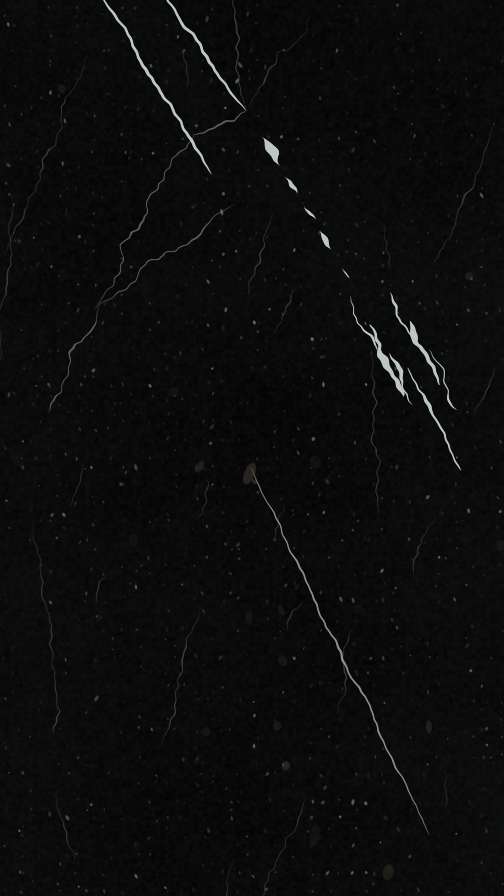
Write a WebGL 2 fragment shader that draws this texture.

```glsl
#version 300 es
precision highp float;

uniform vec2 u_resolution;
out vec4 fragColor;

#define STONE vec3(0.033, 0.036, 0.034)
#define CALCITE vec3(0.80, 0.84, 0.83)
#define SILVER vec3(0.50, 0.52, 0.50)
#define OLIVE vec3(0.30, 0.28, 0.21)
#define GRAIN_SCALE 190.0
#define GRAIN_DEPTH 0.026
#define CLOUD_DEPTH 0.014
#define SPECK_SCALE 62.0
#define SPECK_SHARE 0.19
#define HAIRLINES 26
#define SHARDS 6

float hash(vec2 p) {
    vec3 q = fract(vec3(p.xyx) * 0.1031);
    q += dot(q, q.yzx + 33.33);
    return fract((q.x + q.y) * q.z);
}

vec2 hash2(vec2 p) {
    return vec2(hash(p), hash(p + 47.3));
}

float cornerSlope(vec2 cell, vec2 offset) {
    float angle = 6.2832 * hash(cell);
    return dot(vec2(cos(angle), sin(angle)), offset);
}

float gradientNoise(vec2 p) {
    vec2 i = floor(p), f = fract(p);
    vec2 u = f * f * f * (f * (f * 6.0 - 15.0) + 10.0);
    vec2 e = vec2(0.0, 1.0);
    return mix(mix(cornerSlope(i, f), cornerSlope(i + e.yx, f - e.yx), u.x),
               mix(cornerSlope(i + e, f - e), cornerSlope(i + 1.0, f - 1.0), u.x), u.y);
}

// Coverage of a tapered vein from a to b; lumps pinch it into separate patches
float vein(vec2 p, vec2 a, vec2 b, float halfWidth, float wobble, float lumps, float seed) {
    float pixel = 1.0 / u_resolution.y;
    vec2 span = b - a;
    float len = length(span);
    float t = clamp(dot(p - a, span) / (len * len), 0.0, 1.0);
    float taper = sqrt(4.0 * t * (1.0 - t));
    vec2 side = vec2(-span.y, span.x) / len;
    float along = t * len;
    float bend = gradientNoise(vec2(along * 22.0, seed))
               + 0.4 * gradientNoise(vec2(along * 90.0, seed + 9.7));
    float dist = length(p - a - span * t - side * bend * wobble * taper);
    float patches = smoothstep(-0.12, 0.35, gradientNoise(vec2(along * 28.0, seed + 3.4)));
    float w = halfWidth * taper * mix(1.0, patches, lumps);
    float drawn = max(w, 0.6 * pixel);
    float edge = 1.0 - smoothstep(drawn - 0.6 * pixel, drawn + 0.6 * pixel, dist);
    return edge * min(1.0, w / (0.6 * pixel));
}

// Small mineral chips, one at most per cell
float specks(vec2 p, float scale, float share, float size, float seed) {
    vec2 cell = floor(p * scale) + seed;
    vec2 d = fract(p * scale) - mix(vec2(0.3), vec2(0.7), hash2(cell + 5.1));
    float tilt = (hash(cell + 8.6) - 0.5) * 1.6;
    d = mat2(cos(tilt), sin(tilt), -sin(tilt), cos(tilt)) * d;
    float radius = size * mix(0.6, 1.2, hash(cell + 2.9));
    d.y *= mix(0.45, 1.0, hash(cell + 6.2));
    float soft = 0.7 * scale / u_resolution.y;
    float shape = 1.0 - smoothstep(max(radius - soft, 0.0), radius + soft, length(d));
    float strength = mix(0.15, 1.0, pow(hash(cell + 1.7), 2.5));
    return shape * strength * step(hash(cell), share);
}

void main() {
    vec2 p = gl_FragCoord.xy / u_resolution.y;
    float aspect = u_resolution.x / u_resolution.y;

    // Dark ground with cloudy patches and fine grain
    float cloud = gradientNoise(p * 5.0) + 0.6 * gradientNoise(p * 17.0 + 3.0);
    float grain = gradientNoise(p * GRAIN_SCALE) + 0.6 * gradientNoise(p * GRAIN_SCALE * 0.4 + 7.0);
    float rim = abs(p.x / aspect - 0.5);
    vec3 colour = STONE + vec3(0.9, 1.05, 1.0) * (CLOUD_DEPTH * (cloud + rim) + GRAIN_DEPTH * grain);

    // Scattered chips, pale and small or brown and broad
    colour = mix(colour, OLIVE, 0.45 * specks(p, 24.0, 0.07, 0.12, 31.0));
    colour = mix(colour, SILVER, 0.75 * specks(p, SPECK_SCALE, SPECK_SHARE, 0.09, 0.0));
    colour = mix(colour, SILVER, 0.45 * specks(p, SPECK_SCALE * 1.6, SPECK_SHARE, 0.10, 71.0));

    // Faint hairlines, mostly steep
    for (int i = 0; i < HAIRLINES; i++) {
        vec2 id = vec2(float(i) + 0.5, 13.0);
        vec2 start = hash2(id) * vec2(aspect, 1.1);
        float reach = mix(0.03, 0.24, pow(hash(id + 21.0), 2.0));
        float lean = mix(-0.6, 0.25, hash(id + 35.0));
        float line = vein(p, start, start + reach * vec2(lean, -1.0), 0.0009, 0.012, 0.5, id.x);
        vec3 tint = mix(OLIVE, SILVER, 0.6 * hash(id + 52.0));
        colour = mix(colour, tint, 0.55 * line);
    }

    // Grey branching cracks
    vec2 fork = vec2(0.275, 0.876), joint = vec2(0.106, 0.655);
    float cracks = vein(p, fork, vec2(0.215, 0.85), 0.0013, 0.012, 0.2, 1.3);
    cracks = max(cracks, vein(p, vec2(0.217, 0.852), joint, 0.0012, 0.018, 0.4, 2.6));
    cracks = max(cracks, vein(p, vec2(0.262, 0.772), joint, 0.0012, 0.014, 0.4, 4.1));
    cracks = max(cracks, vein(p, joint + 0.006, vec2(0.054, 0.54), 0.0015, 0.016, 0.6, 5.8));
    cracks = max(cracks, 0.6 * vein(p, fork, vec2(0.255, 1.02), 0.0010, 0.014, 0.3, 6.4));
    cracks = max(cracks, 0.5 * vein(p, fork, vec2(0.345, 0.98), 0.0010, 0.016, 0.5, 7.9));
    colour = mix(colour, SILVER, 0.65 * cracks);

    // Bright diagonal veins
    float bright = vein(p, vec2(0.105, 1.02), vec2(0.236, 0.805), 0.0023, 0.006, 0.3, 11.2);
    bright = max(bright, vein(p, vec2(0.172, 1.02), fork, 0.0020, 0.006, 0.2, 12.5));
    bright = max(bright, vein(p, fork, vec2(0.390, 0.690), 0.0065, 0.008, 1.0, 14.7));
    bright = max(bright, vein(p, vec2(0.455, 0.59), vec2(0.515, 0.475), 0.0024, 0.007, 0.5, 16.3));
    bright = max(bright, 0.7 * vein(p, vec2(0.28, 0.479), vec2(0.479, 0.067), 0.0013, 0.006, 0.25, 18.6));

    // Cluster of splintered shards
    for (int i = 0; i < SHARDS; i++) {
        float f = float(i) / float(SHARDS - 1);
        float flip = mod(float(i), 2.0) * 2.0 - 1.0;
        vec2 start = mix(vec2(0.408, 0.680), vec2(0.462, 0.600), f) + flip * vec2(0.017, 0.010);
        vec2 reach = mix(0.045, 0.095, hash(vec2(f * 9.0, 4.0))) * vec2(0.42, -0.9);
        float width = mix(0.0018, 0.0060, pow(sin(3.1416 * f), 3.0));
        bright = max(bright, vein(p, start, start + reach, width, 0.012, 0.6, 20.0 + f * 17.0));
    }
    colour = mix(colour, CALCITE, 0.92 * bright);

    fragColor = vec4(clamp(colour, 0.0, 1.0), 1.0);
}
```
